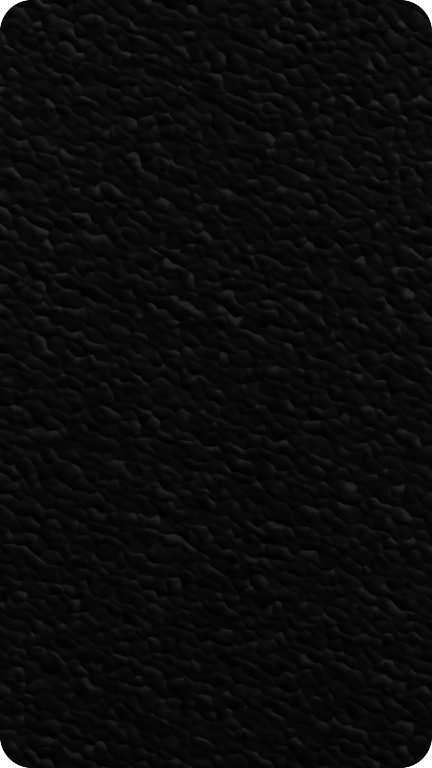
A Shadertoy shader for this texture:

```glsl
// Black pebbled leather panel with rounded corners, lit softly from the upper right.

const vec3  LEATHER_COLOR    = vec3(0.0335, 0.0345, 0.0345);
const vec3  CORNER_COLOR     = vec3(1.0);
const float CORNER_RADIUS    = 0.074;  // in canvas widths
const float PEBBLES_ACROSS   = 44.0;   // pebble cells per canvas width
const float PEBBLE_STRETCH   = 1.25;   // length over width, across the light
const float CREASE_SHARPNESS = 9.0;
const float PEBBLE_RELIEF    = 2.0;
const float FOLD_SCALE       = 0.55;   // broad folds, relative to pebbles
const float FOLD_RELIEF      = 0.30;
const float FOLD_STEP        = 0.15;
const float WARP_AMOUNT      = 0.55;
const vec2  LIGHT_DIRECTION  = vec2(0.45, 0.893);

vec3 hash3(vec2 cell) {
    vec3 p = fract(cell.xyx * vec3(0.1031, 0.1030, 0.0973));
    p += dot(p, p.yxz + 33.33);
    return fract((p.xxy + p.yzz) * p.zyx);
}

vec2 hashGradient(vec2 cell) {
    float angle = 6.2832 * hash3(cell).x;
    return vec2(cos(angle), sin(angle));
}

// Gradient noise, roughly -0.7 to 0.7
float gradientNoise(vec2 p) {
    vec2 cell = floor(p);
    vec2 f = p - cell;
    vec2 blend = f * f * f * (f * (f * 6.0 - 15.0) + 10.0);
    float a = dot(hashGradient(cell), f);
    float b = dot(hashGradient(cell + vec2(1, 0)), f - vec2(1, 0));
    float c = dot(hashGradient(cell + vec2(0, 1)), f - vec2(0, 1));
    float d = dot(hashGradient(cell + vec2(1, 1)), f - vec2(1, 1));
    return mix(mix(a, b, blend.x), mix(c, d, blend.x), blend.y);
}

// Light on soft-edged domes scattered one per cell; the light comes along +y
float pebbleLight(vec2 p) {
    vec2 cell = floor(p);
    float lit = 0.0;
    float total = 0.0001;
    for (int y = -1; y <= 1; y++) {
        for (int x = -1; x <= 1; x++) {
            vec2 neighbor = cell + vec2(x, y);
            vec3 random = hash3(neighbor);
            vec2 offset = p - neighbor - mix(vec2(0.1), vec2(0.9), random.xy);
            float weight = exp(-CREASE_SHARPNESS * dot(offset, offset));
            float steepness = mix(0.45, 1.5, random.z);
            lit += weight * steepness * offset.y;
            total += weight;
        }
    }
    return lit / total;
}

// Light on broad folds that gather the pebbles into clumps
float foldLight(vec2 p) {
    vec2 stride = vec2(0.0, FOLD_STEP);
    return (gradientNoise(p - stride) - gradientNoise(p + stride)) / (2.0 * FOLD_STEP);
}

float roundedBox(vec2 p, vec2 halfSize, float radius) {
    vec2 q = abs(p) - halfSize + radius;
    return length(max(q, 0.0)) + min(max(q.x, q.y), 0.0) - radius;
}

void mainImage(out vec4 fragColor, in vec2 fragCoord) {
    vec2 uv = fragCoord / iResolution.xy;
    vec2 canvas = fragCoord / iResolution.x;
    vec2 halfSize = 0.5 * iResolution.xy / iResolution.x;

    // Grain axes: x across the light, y toward it
    vec2 acrossLight = vec2(LIGHT_DIRECTION.y, -LIGHT_DIRECTION.x);
    vec2 grain = vec2(dot(canvas, acrossLight) / PEBBLE_STRETCH, dot(canvas, LIGHT_DIRECTION));
    grain = grain * PEBBLES_ACROSS + 100.0;
    vec2 warp = vec2(gradientNoise(grain * 0.7 + 17.0), gradientNoise(grain * 0.7 + 71.0));
    grain += WARP_AMOUNT * warp;

    // Relief shading
    float slope = PEBBLE_RELIEF * pebbleLight(grain)
                + FOLD_RELIEF * foldLight(grain * FOLD_SCALE + 43.0);
    float relief = exp(clamp(slope, -1.8, 1.3));

    // Broad falloff: brighter at the top, darker in the lower middle
    float falloff = mix(0.84, 1.12, smoothstep(0.0, 1.0, uv.y));
    falloff += 0.10 * pow(abs(2.0 * uv.x - 1.0), 3.0);
    falloff += 0.12 * gradientNoise(canvas * 4.0 + 9.0);
    vec3 color = LEATHER_COLOR * relief * falloff;

    // Rounded corners
    float edge = roundedBox(canvas - halfSize, halfSize, CORNER_RADIUS);
    float softness = 0.5 / iResolution.x;
    float outside = smoothstep(-softness, softness, edge);
    fragColor = vec4(mix(color, CORNER_COLOR, outside), 1.0);
}
```
